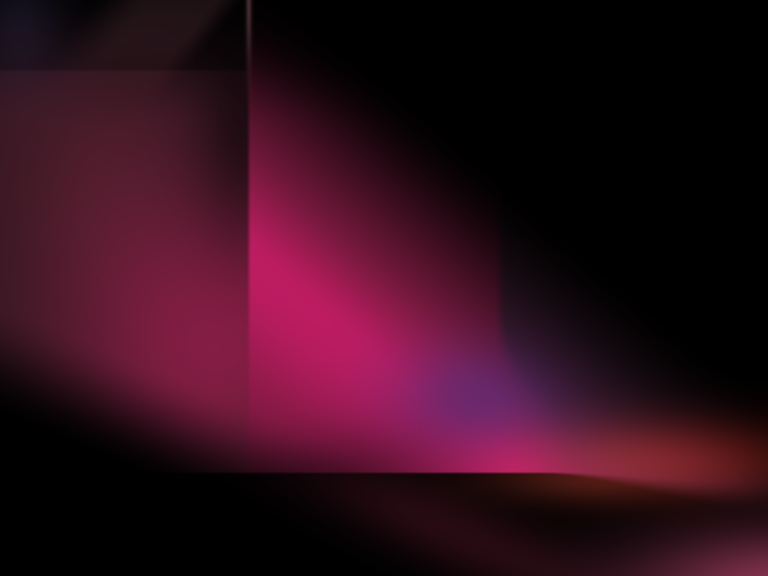
Write a Shadertoy shader that draws this background.

```glsl
// Soft abstract light: a magenta diagonal ridge over dark panels, with a rose haze
// on the left, a violet pocket, and a warm ember along a crisp floor edge.
// Built from gaussian glows, a signed height over the ridge line, and soft masks.

// Layout, in units of canvas height (x spans 0 to 4/3)
const float ASPECT = 4.0 / 3.0;
const float LEFT_EDGE = 0.432;
const float RIGHT_EDGE = 0.868;
const float FLOOR_Y = 0.179;
const float STRIP_Y = 0.878;
const vec2 RIDGE_START = vec2(0.451, 0.54);
const float RIDGE_SLOPE = -0.85;

// Colours
const vec3 HAZE = vec3(0.20, 0.09, 0.125);
const vec3 ROSE = vec3(0.32, 0.025, 0.14);
const vec3 MAROON = vec3(0.08, 0.02, 0.035);
const vec3 BODY = vec3(0.45, 0.10, 0.23);
const vec3 RIDGE = vec3(0.29, 0.01, 0.15);
const vec3 DUSK = vec3(0.25, 0.12, 0.20);
const vec3 VIOLET = vec3(0.36, 0.17, 0.45);
const vec3 EMBER = vec3(0.33, 0.07, 0.04);
const vec3 BEAM = vec3(0.11, 0.065, 0.075);
const vec3 INDIGO = vec3(0.07, 0.06, 0.11);
const vec3 STREAK = vec3(0.25, 0.17, 0.18);
const vec3 RUST = vec3(0.20, 0.08, 0.06);
const vec3 WINE = vec3(0.15, 0.04, 0.07);
const vec3 PINK = vec3(0.52, 0.20, 0.31);

float glow(vec2 p, vec2 center, vec2 radius) {
    vec2 d = (p - center) / radius;
    return exp(-dot(d, d));
}

// Hazy left panel with the dim strip and slanted beam at its top
vec3 leftPanel(vec2 p) {
    vec3 col = HAZE;
    col += ROSE * glow(p, vec2(0.382, 0.401), vec2(0.26));
    col += MAROON * glow(p, vec2(0.174, 0.688), vec2(0.156, 0.226));
    col *= 1.0 - 0.5 * glow(p, vec2(0.425, 0.79), vec2(0.08, 0.19));

    float strip = smoothstep(STRIP_Y - 0.004, STRIP_Y + 0.004, p.y);
    col *= (1.0 - smoothstep(0.775, 1.035, p.y)) * mix(1.0, 0.6, strip);

    float slant = p.x + 0.8 * (1.0 - p.y);
    float beam = smoothstep(0.15, 0.27, slant) * (1.0 - smoothstep(0.37, 0.43, slant));
    col += BEAM * beam * smoothstep(0.8, 0.97, p.y);
    return col + INDIGO * glow(p, vec2(0.035, 0.957), vec2(0.08, 0.104));
}

// Diagonal ridge, fading to black above and turning to dusk on the right
vec3 ridgePanel(vec2 p) {
    float height = p.y - RIDGE_START.y - RIDGE_SLOPE * (p.x - RIDGE_START.x);
    float spread = height > 0.0 ? 0.122 : 0.226;
    float edgeWidth = mix(0.15, 0.01, smoothstep(0.2, 0.45, p.y));
    float dusk = smoothstep(RIGHT_EDGE - 0.01, RIGHT_EDGE + edgeWidth, p.x);

    vec3 col = mix(BODY, DUSK, dusk);
    col += RIDGE * exp(-height * height / (spread * spread));
    col = mix(col, VIOLET, 0.8 * glow(p, vec2(0.833, 0.306), vec2(0.156, 0.104)));
    col *= 1.0 - smoothstep(0.104, 0.52, height);
    col *= mix(1.0, 0.3, smoothstep(0.775, 1.0, p.y));
    return col * (1.0 - 0.4 * glow(p, vec2(0.608, 0.167), vec2(0.19, 0.087)));
}

// Faint reflections below the floor
vec3 underFloor(vec2 p, vec3 ember) {
    vec2 sheared = vec2(p.x, p.y + 0.4 * (p.x - 0.78));
    vec3 col = 0.55 * ember;
    col += WINE * glow(sheared, vec2(0.78, 0.08), vec2(0.26, 0.07));
    col += RUST * glow(p, vec2(1.02, 0.167), vec2(0.18, 0.04));
    return col + PINK * glow(p, vec2(1.37, -0.02), vec2(0.28, 0.10));
}

void mainImage(out vec4 fragColor, in vec2 fragCoord) {
    vec2 p = fragCoord / iResolution.xy * vec2(ASPECT, 1.0);

    // Panels above the floor, cut by a soft slope at the lower left
    float panel = smoothstep(LEFT_EDGE - 0.005, LEFT_EDGE + 0.005, p.x);
    vec3 above = mix(leftPanel(p), ridgePanel(p), panel);
    above *= smoothstep(0.0, 0.208, p.y - 0.271 + 0.42 * p.x);
    above += STREAK * glow(p, vec2(LEFT_EDGE, 1.0), vec2(0.005, 0.10));

    vec3 ember = EMBER * glow(p, vec2(1.163, 0.198), vec2(0.26, 0.073));
    above += ember;

    // Floor edge: crisp at the left, bending down and blurring at the right
    float bend = smoothstep(0.94, ASPECT, p.x);
    float floorY = FLOOR_Y - 0.043 * bend;
    float blur = mix(0.003, 0.03, bend);
    float aboveFloor = smoothstep(floorY - blur, floorY + blur, p.y);

    vec3 col = mix(underFloor(p, ember), above, aboveFloor);
    fragColor = vec4(clamp(col, 0.0, 1.0), 1.0);
}
```
